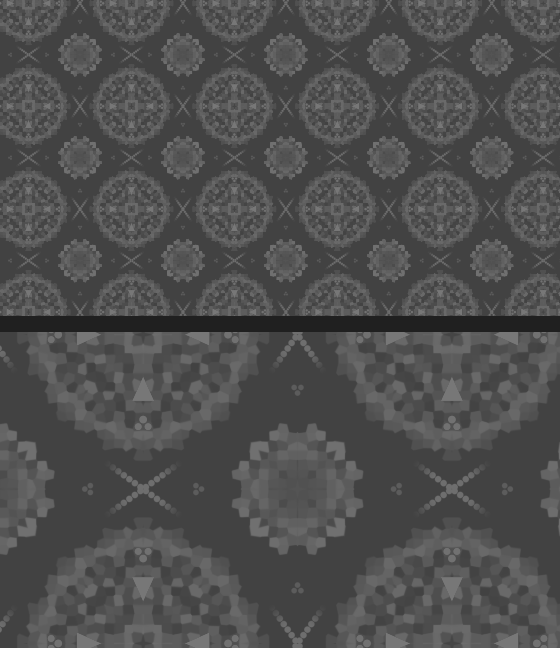
Top, the full canvas; bottom, a detail of the centre.
A Shadertoy shader for this pattern:

```glsl
// Grey tiled ornament: large rounded-diamond rosettes alternate with small ring
// medallions on a square lattice. Each is folded eightfold and built of soft
// jittered tiles; dotted crosses and trefoils fill the ground between them.
#define PERIOD 0.3257
#define SHIFT vec2(0.0185, 0.001)
#define TILE 0.031
#define JITTER 0.55
#define SOFTNESS 16.0
#define ROSETTE_R 0.375
#define MEDALLION_R 0.203
#define GROUND 0.257
#define LIGHT 0.49

float hash(vec2 p) {
    return fract(sin(dot(p, vec2(127.1, 311.7))) * 4375.85);
}

// Eightfold mirror: the result has x >= y >= 0
vec2 fold(vec2 p) {
    p = abs(p);
    return p.x < p.y ? p.yx : p;
}

float disc(vec2 p, float radius, float aa) {
    return 1.0 - smoothstep(-aa, aa, length(p) - radius);
}

float spot(vec2 p, vec2 centre, float radius) {
    return 1.0 - smoothstep(radius * 0.7, radius * 1.2, length(p - centre));
}

// Brightness of one rosette tile
float rosetteTone(vec2 p, float h) {
    float r = pow(pow(p.x, 1.8) + pow(p.y, 1.8), 1.0 / 1.8);
    if (r > ROSETTE_R) return r < ROSETTE_R + 0.03 && h > 0.75 ? 0.25 : 0.0;
    if (r > 0.315) return 0.25 + 0.42 * h;
    float tone = h < 0.12 ? 0.05 : 0.18 + 0.58 * h * h;
    if (r > 0.285) tone *= 0.65;
    // Dark hollows beside the darts and towards the diagonals
    float hollow = spot(p, vec2(0.215, 0.075), 0.032);
    hollow = max(hollow, spot(p, vec2(0.105, 0.045), 0.025));
    hollow = max(hollow, spot(p, vec2(0.165, 0.120), 0.026));
    hollow = max(hollow, spot(p, vec2(0.265, 0.035), 0.022));
    return tone * (1.0 - 0.85 * hollow);
}

// Brightness of one medallion tile
float medallionTone(vec2 p, float h) {
    float r = length(p);
    if (r > MEDALLION_R) return 0.0;
    if (r > 0.163) return 0.38 + 0.45 * h;
    if (r > 0.145) return 0.10 + 0.25 * h;
    if (r > 0.108) return 0.28 + 0.42 * h;
    if (r > 0.070) return 0.12 + 0.30 * h;
    return 0.08 + 0.24 * h;
}

// Softly blended jittered tiles
float mosaic(vec2 p, bool large) {
    vec2 g = p / TILE, cell = floor(g);
    float sum = 0.0, total = 0.0;
    for (int j = -1; j <= 1; j++)
    for (int i = -1; i <= 1; i++) {
        vec2 id = cell + vec2(i, j);
        vec2 jitter = vec2(hash(id + 3.7), hash(id + 19.3)) - 0.5;
        vec2 centre = id + 0.5 + JITTER * jitter;
        vec2 d = g - centre;
        float weight = exp(-SOFTNESS * dot(d, d));
        float h = hash(id + (large ? 41.0 : 73.0));
        vec2 c = fold(centre * TILE);
        sum += weight * (large ? rosetteTone(c, h) : medallionTone(c, h));
        total += weight;
    }
    return sum / max(total, 1e-6);
}

// Darts and beads on the rosette axes
float rosetteAccents(vec2 p, float aa) {
    float edge = max(p.y - 0.45 * (p.x - 0.135), p.x - 0.215);
    float dart = 1.0 - smoothstep(-aa, aa, edge);
    float beads = disc(p - vec2(0.275, 0.0), 0.013, aa);
    beads = max(beads, disc(p - vec2(0.298, 0.016), 0.012, aa));
    return max(0.9 * dart, 0.8 * beads);
}

// Dotted cross midway between rosettes, and trefoils around the medallion
float groundAccents(vec2 p, float aa) {
    vec2 v = vec2(0.5 - p.x, p.y), arm = vec2(0.814, 0.581);
    float along = dot(v, arm), across = v.x * arm.y - v.y * arm.x;
    vec2 dotPos = vec2(mod(along, 0.022) - 0.011, across);
    float cross4 = disc(dotPos, 0.0105, aa) * (1.0 - smoothstep(0.06, 0.16, along));
    float trefoil = disc(p - vec2(0.311, 0.0), 0.009, aa);
    trefoil = max(trefoil, disc(p - vec2(0.329, 0.011), 0.009, aa));
    return max(0.75 * cross4, 0.45 * trefoil);
}

void mainImage(out vec4 fragColor, in vec2 fragCoord) {
    vec2 p = ((fragCoord - 0.5 * iResolution.xy) / iResolution.y - SHIFT) / PERIOD;
    float aa = 0.8 / (iResolution.y * PERIOD);

    // Medallions sit on lattice points, rosettes at the cell centres
    vec2 small = fold(p - floor(p + 0.5));
    vec2 large = fold(fract(p) - 0.5);

    float tone = max(mosaic(large, true), mosaic(small, false));
    tone = max(tone, rosetteAccents(large, aa));
    tone = max(tone, groundAccents(small, aa));
    fragColor = vec4(vec3(mix(GROUND, LIGHT, clamp(tone, 0.0, 1.0))), 1.0);
}
```
